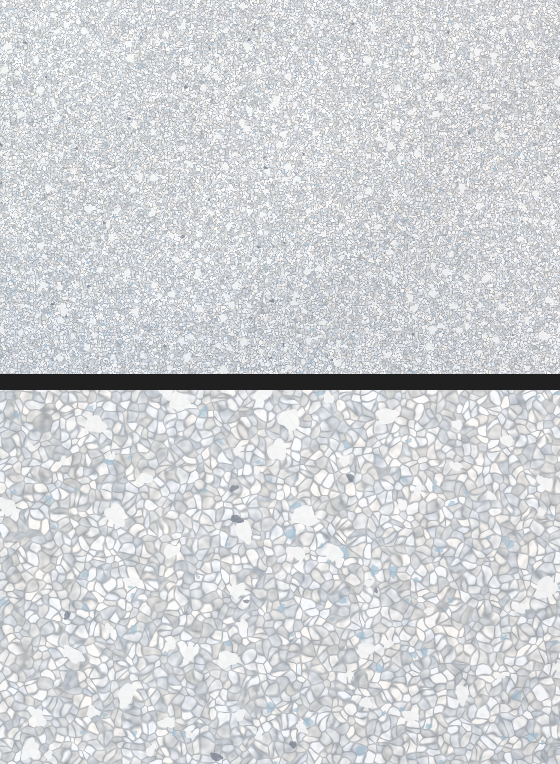
Top: the whole. Bottom: its middle third, enlarged.
Reproduce this texture procedurally as a Shadertoy shader.

```glsl
// Pale crushed-stone surface: fine Voronoi grains with grey joints and sandy
// gradient noise, scattered white chips, blue flecks and a few dark pits,
// under a broad uneven light that turns cooler towards the lower left.

#define GRAIN_SCALE 125.0   // grains per canvas height
#define SAND_SCALE 155.0    // frequency of the fine sand noise
#define CHIP_SCALE 30.0     // white chip cells per canvas height
#define FLECK_SCALE 62.0    // blue fleck cells per canvas height
#define PIT_SCALE 40.0      // dark pit cells per canvas height
#define JOINT_TONE 0.725
#define GRAIN_TONE 0.91
#define GRAIN_SPREAD 0.19
#define SAND_CONTRAST 0.13
#define CHIP_COLOR vec3(0.965, 0.970, 0.970)
#define FLECK_COLOR vec3(0.64, 0.75, 0.82)
#define PIT_COLOR vec3(0.47, 0.50, 0.55)

vec3 hash3(vec2 p) {
    vec3 q = fract(p.xyx * vec3(0.1031, 0.1030, 0.0973));
    q += dot(q, q.yxz + 33.33);
    return fract((q.xxy + q.yzz) * q.zyx);
}

float cornerSlope(vec2 cell, vec2 offset) {
    float angle = 6.2832 * hash3(cell + 71.0).x;
    return dot(vec2(cos(angle), sin(angle)), offset);
}

float gradientNoise(vec2 p) {
    vec2 i = floor(p), f = p - i;
    vec2 w = f * f * f * (f * (f * 6.0 - 15.0) + 10.0);
    vec2 e = vec2(0.0, 1.0);
    float low = mix(cornerSlope(i, f), cornerSlope(i + e.yx, f - e.yx), w.x);
    float high = mix(cornerSlope(i + e.xy, f - e.xy), cornerSlope(i + e.yy, f - e.yy), w.x);
    return mix(low, high, w.y);
}

// x: distance gap to the neighbouring grain, yz: random values of this grain
vec3 grains(vec2 p) {
    vec2 base = floor(p);
    float nearest = 9.0, second = 9.0;
    vec2 traits = vec2(0.0);
    for (int y = -1; y <= 1; y++)
    for (int x = -1; x <= 1; x++) {
        vec2 cell = base + vec2(x, y);
        vec3 h = hash3(cell);
        float d = length(cell + h.xy - p);
        if (d < nearest) {
            second = nearest;
            nearest = d;
            traits = vec2(h.z, hash3(cell + 19.0).x);
        } else {
            second = min(second, d);
        }
    }
    return vec3(second - nearest, traits);
}

// Coverage of scattered, turned, slightly angular stones
float stones(vec2 uv, float scale, float density, vec2 radii, float seed) {
    vec2 p = uv * scale + seed;
    vec2 base = floor(p);
    float soft = 0.7 * scale / iResolution.y;
    float cover = 0.0;
    for (int y = -1; y <= 1; y++)
    for (int x = -1; x <= 1; x++) {
        vec2 cell = base + vec2(x, y);
        vec3 place = hash3(cell + seed), form = hash3(cell + seed + 37.0);
        vec2 q = p - cell - place.xy;
        float turn = 6.2832 * form.x;
        q = mat2(cos(turn), sin(turn), -sin(turn), cos(turn)) * q;
        q.y *= mix(1.1, 1.9, form.y);
        float radius = mix(radii.x, radii.y, form.z * form.z);
        float angle = atan(q.y, q.x);
        radius *= 1.0 + 0.13 * sin(3.0 * angle + 9.0 * form.y) + 0.07 * sin(5.0 * angle + turn);
        float inside = 1.0 - smoothstep(-soft, soft, length(q) - radius);
        cover = max(cover, inside * step(place.z, density));
    }
    return cover;
}

void mainImage(out vec4 fragColor, in vec2 fragCoord) {
    vec2 uv = fragCoord / iResolution.y;
    vec2 canvas = fragCoord / iResolution.xy;

    // Grains of uneven outline, darkened at the joints
    vec2 warp = vec2(gradientNoise(uv * 60.0), gradientNoise(uv * 60.0 + 43.0));
    vec3 grain = grains(uv * GRAIN_SCALE + 0.9 * warp);
    float grainTone = GRAIN_TONE + GRAIN_SPREAD * (grain.y - 0.5);
    float tone = mix(JOINT_TONE, grainTone, smoothstep(0.0, 0.33, grain.x));

    // Sand and patchy clustering
    tone += SAND_CONTRAST * gradientNoise(uv * SAND_SCALE + 11.0);
    tone += 0.05 * gradientNoise(uv * 38.0 + 5.0);
    tone = min(tone, 0.985);

    // Cool shadows and faint mineral tints
    vec3 color = vec3(tone) + (1.0 - tone) * vec3(-0.07, 0.0, 0.06);
    color += (grain.z - 0.5) * vec3(0.028, 0.004, -0.028);

    // Scattered stones
    color = mix(color, FLECK_COLOR, 0.65 * stones(uv, FLECK_SCALE, 0.13, vec2(0.14, 0.36), 7.0));
    color = mix(color, CHIP_COLOR, 0.92 * stones(uv, CHIP_SCALE, 0.52, vec2(0.12, 0.36), 23.0));
    color = mix(color, PIT_COLOR, 0.75 * stones(uv, PIT_SCALE, 0.025, vec2(0.10, 0.26), 51.0));

    // Broad light: bright upper left, bluish lower left, warmer right
    float low = 1.0 - smoothstep(0.0, 0.55, canvas.y);
    color += 0.012 * (canvas.y - canvas.x) + 0.025 * gradientNoise(uv * 2.3 + 3.0);
    color -= low * (1.0 - 0.6 * canvas.x) * vec3(0.034, 0.026, 0.014);
    color += canvas.x * vec3(0.006, -0.002, -0.002);

    fragColor = vec4(clamp(color, 0.0, 1.0), 1.0);
}
```
